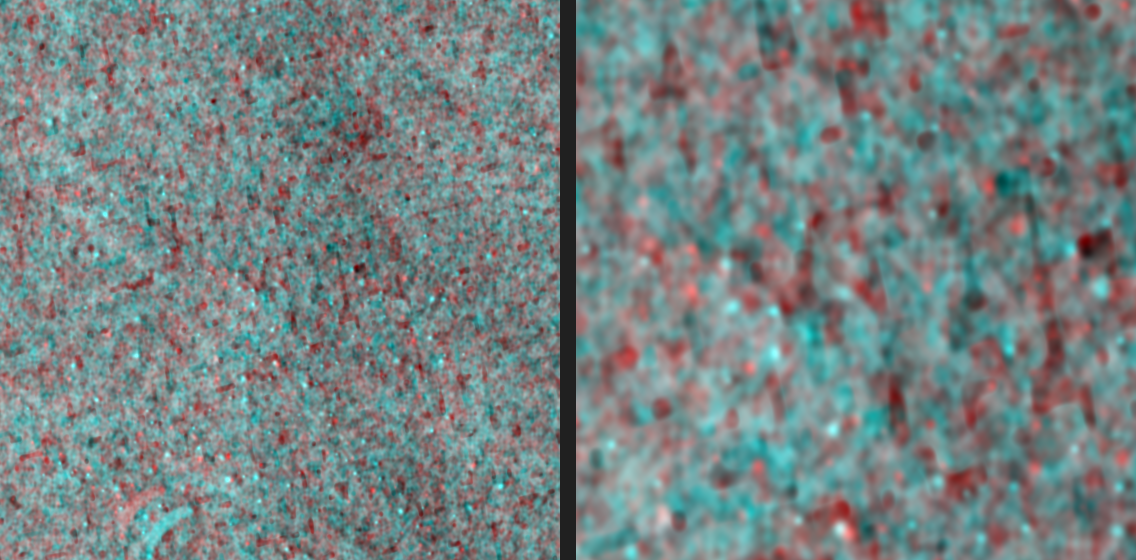
Left: the whole. Right: its middle third, enlarged.
A WebGL 1 fragment shader for this texture:

```glsl
precision highp float;
uniform vec2 u_resolution;

vec2 hash2(vec2 p) {
  vec3 q = fract(p.xyx * vec3(0.1031, 0.1030, 0.0973));
  q += dot(q, q.yzx + 33.33);
  return fract((q.xx + q.yz) * q.zy);
}

float noise(vec2 p) {
  p += 100.0;
  vec2 i = floor(p), f = fract(p);
  f = f * f * (3.0 - 2.0 * f);
  return mix(mix(hash2(i).x, hash2(i + vec2(1, 0)).x, f.x),
             mix(hash2(i + vec2(0, 1)).x, hash2(i + vec2(1, 1)).x, f.x), f.y);
}

vec2 turn(vec2 p, float a) {
  float c = cos(a), s = sin(a);
  return vec2(c * p.x - s * p.y, s * p.x + c * p.y);
}

float segmentDistance(vec2 p, vec2 a, vec2 b) {
  vec2 d = b - a;
  return length(p - a - d * clamp(dot(p - a, d) / dot(d, d), 0.0, 1.0));
}

// Bright stones with a dark shadow beside them, densest below the centre
float stones(vec2 p) {
  vec2 cell = floor(p * 36.0);
  float sum = 0.0;
  for (int y = -1; y <= 1; y++) {
    for (int x = -1; x <= 1; x++) {
      vec2 id = cell + vec2(x, y);
      vec2 pick = hash2(id + 311.0);
      vec2 centre = (id + 0.15 + 0.7 * hash2(id + 57.0)) / 36.0;
      vec2 away = centre - vec2(0.52, 0.32);
      float density = 0.05 + 0.3 * exp(-9.0 * dot(away, away));
      float radius = mix(0.0028, 0.0062, pick.y * pick.y);
      vec2 d = (p - centre) / radius;
      vec2 s = d - vec2(1.7, 0.4);
      float shape = 0.42 * exp(-dot(d, d)) - 0.26 * exp(-0.6 * dot(s, s));
      sum += shape * step(pick.x, density) * (0.55 + 0.6 * pick.y);
    }
  }
  return sum;
}

// Long faint grooves: diagonal at upper right, steep elsewhere
float grooves(vec2 p) {
  float dark = 0.0;
  p += 0.012 * (vec2(noise(p * 16.0), noise(p * 16.0 + 40.0)) - 0.5);
  for (int i = 0; i < 12; i++) {
    float k = float(i);
    vec2 mid = fract(vec2(0.77, 0.86) + k * vec2(0.7549, 0.5698));
    float slant = smoothstep(0.4, 0.6, mid.x) * smoothstep(0.4, 0.6, mid.y);
    vec2 reach = mix(vec2(0.015, 0.075), vec2(-0.075, 0.085), slant);
    reach *= 0.7 + 0.6 * hash2(vec2(k, 9.0)).x;
    float d = segmentDistance(p, mid - reach, mid + reach);
    dark = max(dark, exp(-d * d / 0.00004));
  }
  return dark * (0.3 + 0.9 * noise(p * 38.0));
}

// Curved pale ridge at the lower left
float ridge(vec2 p) {
  vec2 q = turn(p - vec2(0.292, 0.062), -0.76);
  q.y += 3.0 * q.x * q.x;
  float halfWidth = 0.014 + 0.003 * noise(p * 50.0);
  return smoothstep(halfWidth, halfWidth * 0.4, abs(q.y)) * smoothstep(0.058, 0.04, abs(q.x));
}

// Brightness of the ground relative to its mean
float ground(vec2 p) {
  vec2 grain = p * vec2(1.0, 0.82);
  float v = 0.10 * (noise(turn(p, 0.5) * 5.0) - 0.5);
  v += 0.11 * (noise(turn(p, 1.1) * 15.0 + 7.0) - 0.5);
  v += 0.14 * (noise(turn(grain, 0.3) * 46.0 + 19.0) - 0.5);
  v += 0.24 * (noise(turn(grain, -0.4) * 98.0 + 31.0) - 0.5);
  v += 0.22 * (noise(turn(grain, 0.8) * 185.0 + 43.0) - 0.5);
  float pits = smoothstep(0.70, 0.95, noise(turn(grain, -0.2) * 72.0 + 71.0));
  v += 0.017 - 0.21 * pits;
  // Paler lower left, dim band through the middle
  v += 0.06 * (0.5 - p.x);
  float band = p.x - 0.62 + 0.25 * (p.y - 0.5);
  v += 0.02 - 0.035 * exp(-band * band * 22.0);
  float ridgeMask = ridge(p);
  v = mix(v + stones(p) - 0.12 * grooves(p), 0.4 * v + 0.25, ridgeMask);
  return v;
}

void main() {
  vec2 p = gl_FragCoord.xy / u_resolution;
  // Two displaced views, one in red and one in cyan
  float redView = ground(p + vec2(0.049, -0.037));
  float cyanView = ground(p);
  float shared = 0.08 * (noise(turn(p, 0.6) * 160.0 + 5.0) - 0.5);
  float tint = 0.012 * (noise(p * 60.0 + 90.0) - 0.5);
  vec3 color = vec3(0.477 + 0.92 * redView, vec2(0.526 + cyanView) + vec2(tint, -tint)) + shared;
  gl_FragColor = vec4(clamp(color, 0.0, 1.0), 1.0);
}
```
